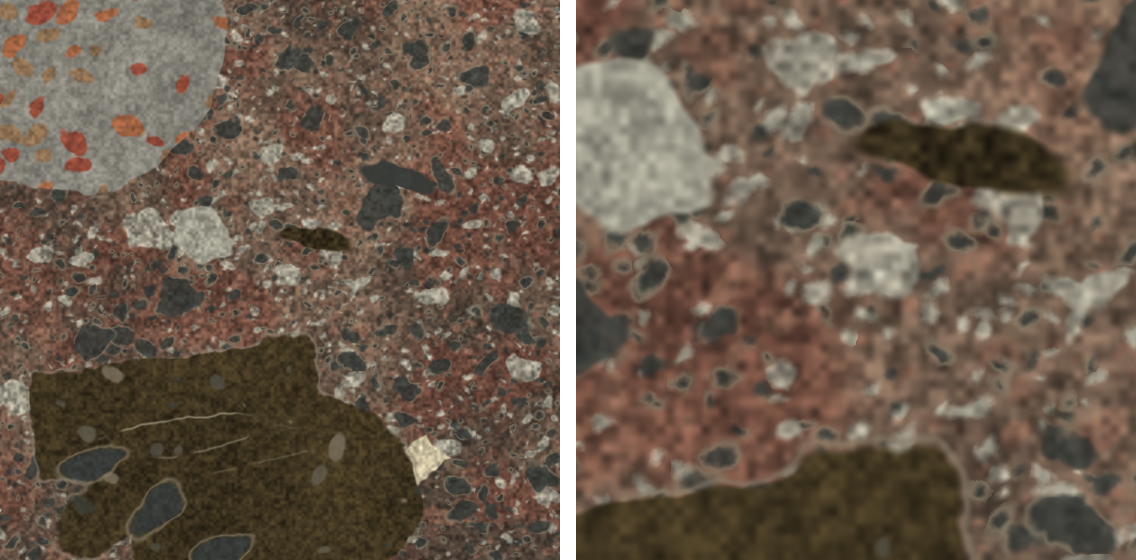
Left: the whole. Right: its middle third, enlarged.
Write a Shadertoy shader that draws this texture.

```glsl
// Polished volcanic breccia: brown matrix, scattered grains, an olive clast and a grey one with orange spots.
#define SOFT 0.0028
#define BROWN vec3(0.315, 0.262, 0.222)
#define TAN vec3(0.50, 0.405, 0.335)
#define RUST vec3(0.43, 0.265, 0.215)
#define SLATE vec3(0.215, 0.228, 0.215)
#define PALE vec3(0.63, 0.62, 0.56)
#define BUFF vec3(0.54, 0.50, 0.42)
#define OLIVE vec3(0.245, 0.205, 0.125)
#define ASH vec3(0.52, 0.51, 0.475)
#define ORANGE vec3(0.65, 0.37, 0.23)

vec3 hash3(vec2 c) {
    vec3 q = fract(vec3(c.xyx) * vec3(0.1031, 0.1030, 0.0973));
    q += dot(q, q.yxz + 33.33);
    return fract((q.xxy + q.yzz) * q.zyx);
}

float noise(vec2 p) {
    vec2 c = floor(p), f = fract(p);
    f = f * f * (3.0 - 2.0 * f);
    return mix(mix(hash3(c).x, hash3(c + vec2(1, 0)).x, f.x),
               mix(hash3(c + vec2(0, 1)).x, hash3(c + vec2(1, 1)).x, f.x), f.y);
}

float fbm(vec2 p) {
    float sum = 0.0, amp = 0.53;
    for (int i = 0; i < 4; i++) {
        sum += amp * noise(p);
        p = mat2(1.6, 1.2, -1.2, 1.6) * p + 17.3;
        amp *= 0.5;
    }
    return sum;
}

vec2 warp(vec2 p) { return vec2(fbm(p), fbm(p + 41.7)) - 0.5; }

mat2 turn(float a) { return mat2(cos(a), -sin(a), sin(a), cos(a)); }

// Approximate signed distance to a tilted ellipse
float blob(vec2 p, vec2 centre, vec2 radius, float angle) {
    vec2 q = turn(angle) * (p - centre);
    return (length(q / radius) - 1.0) * min(radius.x, radius.y);
}

float slab(vec2 p, vec2 centre, vec2 halfSize, float angle) {
    vec2 q = abs(turn(angle) * (p - centre)) - halfSize;
    return length(max(q, 0.0)) + min(max(q.x, q.y), 0.0);
}

// Jittered ellipses, n per canvas side: distance and random id
vec2 grains(vec2 p, float n, float fill) {
    vec2 best = vec2(1.0, 0.0), cell = floor(p * n);
    for (int j = -1; j <= 1; j++)
    for (int i = -1; i <= 1; i++) {
        vec2 c = cell + vec2(i, j);
        vec3 h = hash3(c + n * 7.0 + 50.0), k = hash3(c + n * 3.0 + 190.0);
        if (h.z > fill) continue;
        vec2 radius = mix(0.16, 0.43, k.x * k.x) * vec2(1.0 + 0.5 * k.y, 0.85);
        float d = blob(p * n, c + 0.5 + 0.7 * (h.xy - 0.5), radius, (k.z - 0.4) * 2.2) / n;
        if (d < best.x) best = vec2(d, fract(k.y * 17.0 + h.x));
    }
    return best;
}

void paint(inout vec3 col, vec3 ink, float d, float opacity) {
    col = mix(col, ink, opacity * smoothstep(SOFT, -SOFT, d));
}

// One size class of dark, pale and rusty grains with broken buff rims
void scatter(inout vec3 col, vec2 p, float n, float fill, float darkShare, float speckle) {
    vec2 g = grains(p + warp(p * n * 1.5) * 0.6 / n, n, fill);
    float dark = step(g.y, darkShare), pale = step(g.y, darkShare + 0.30);
    vec3 ink = dark > 0.5 ? SLATE : pale > 0.5 ? PALE : mix(TAN, RUST, 0.45);
    ink *= 1.0 + mix(0.9, 0.5, dark) * (speckle - 0.5);
    paint(col, ink, g.x, 0.85);
    float rim = smoothstep(0.38, 0.65, noise(p * 38.0 + n));
    paint(col, BUFF, abs(g.x - 0.001) - 0.0012, 0.75 * rim * dark);
}

void mainImage(out vec4 fragColor, in vec2 fragCoord) {
    vec2 p = fragCoord / iResolution.xy;
    float speckle = 0.5 * (noise(p * 105.0) + noise(p * 185.0 + 9.0));
    float broad = fbm(p * 5.0 + 3.0);
    vec2 rough = p + 0.045 * warp(p * 13.0);

    // Matrix with tan and rusty stains
    float stain = broad + 0.22 * exp(-14.0 * dot(p - vec2(0.54, 0.78), p - vec2(0.54, 0.78)));
    vec3 col = mix(BROWN, TAN, smoothstep(0.32, 0.80, stain));
    col = mix(col, RUST, 0.65 * smoothstep(0.46, 0.70, fbm(p * 9.0 + 60.0)));
    col *= 0.55 + 0.9 * speckle;

    // Grains from fine to coarse
    scatter(col, p, 74.0, 0.50, 0.30, speckle);
    scatter(col, p, 41.0, 0.50, 0.40, speckle);
    scatter(col, p, 21.0, 0.42, 0.55, speckle);
    scatter(col, p, 10.0, 0.38, 0.70, speckle);

    // Single large grains
    vec3 mineral = PALE * (0.72 + 0.6 * speckle);
    paint(col, mineral * 0.96, blob(rough, vec2(0.355, 0.575), vec2(0.057, 0.046), 0.0), 1.0);
    paint(col, mineral * vec3(1.22, 1.17, 1.08), slab(rough, vec2(0.745, 0.175), vec2(0.048, 0.036), 0.6), 1.0);
    paint(col, SLATE, blob(rough, vec2(0.715, 0.685), vec2(0.078, 0.023), -0.35), 0.95);
    paint(col, OLIVE * (0.3 + speckle), blob(rough, vec2(0.565, 0.568), vec2(0.066, 0.018), -0.12), 1.0);

    // Grey clast holding orange and red spots
    float ashClast = blob(rough, vec2(0.12, 0.92), vec2(0.28, 0.26), 0.25);
    vec3 ash = ASH * (0.62 + 0.42 * speckle + 0.36 * fbm(p * 24.0));
    vec2 spot = grains(p + 0.025 * warp(p * 28.0), 19.0, 0.62);
    vec3 spotInk = mix(ORANGE, vec3(0.59, 0.26, 0.19), step(0.66, spot.y));
    spotInk = mix(spotInk, vec3(0.56, 0.43, 0.30), step(spot.y, 0.3));
    paint(ash, spotInk * (0.75 + 0.5 * speckle), spot.x - 0.003, 0.88);
    paint(col, ash, ashClast, 0.96);

    // Olive clast with flecks and pale veins
    float clast = min(slab(rough, vec2(0.315, 0.265), vec2(0.235, 0.085), 0.12) - 0.015,
                      blob(rough, vec2(0.495, 0.085), vec2(0.26, 0.20), 0.40));
    clast = min(clast, blob(rough, vec2(0.20, 0.09), vec2(0.11, 0.06), 0.6));
    vec3 olive = OLIVE * (0.36 + 0.85 * speckle + 0.45 * broad);
    vec2 fleck = grains(p + 0.01 * warp(p * 40.0), 17.0, 0.22);
    paint(olive, mix(SLATE, BUFF, fleck.y), fleck.x + 0.006, 0.7);
    for (int i = 0; i < 3; i++) {
        float k = float(i);
        vec2 v = turn(0.18) * (p - vec2(0.32 + 0.08 * k, 0.245 - 0.035 * k));
        v.y += 0.035 * (fbm(v * vec2(11.0, 3.0) + k * 8.0) - 0.5);
        float ends = smoothstep(0.20 - 0.04 * k, 0.08, abs(v.x));
        float broken = smoothstep(0.25, 0.55, noise(p * 30.0 + k));
        paint(olive, BUFF * 1.1, abs(v.y) - 0.0015, ends * broken * (0.95 - 0.3 * k));
    }
    paint(col, BUFF, abs(clast - 0.004) - 0.002, 0.55 * smoothstep(0.35, 0.6, noise(p * 18.0)));
    paint(col, olive, clast, 1.0);

    // Slate grains bedded in the clast edge
    for (int i = 0; i < 3; i++) {
        float k = float(i);
        vec2 centre = vec2(0.165 + 0.115 * k, 0.165 - 0.075 * k);
        float d = blob(rough, centre, vec2(0.055, 0.024), 0.3 + 0.5 * mod(k, 2.0));
        paint(col, SLATE * (0.8 + 0.4 * speckle), d, 1.0);
        paint(col, BUFF, abs(d - 0.003) - 0.0015, 0.7);
    }

    fragColor = vec4(clamp(col, 0.0, 1.0), 1.0);
}
```
